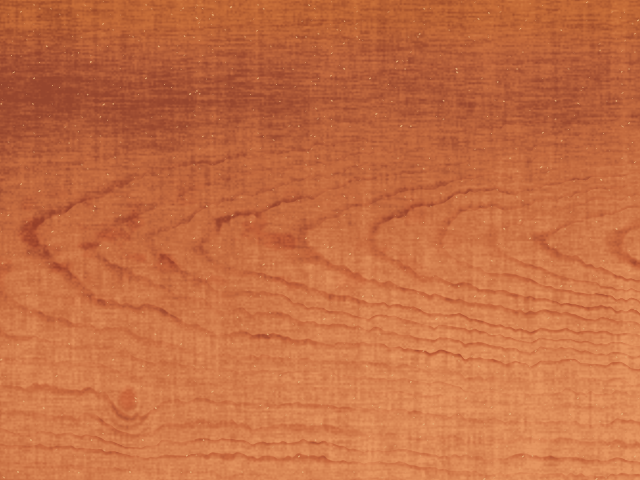
This texture is drawn by a Shadertoy shader. Its source:

```glsl
// Sawn softwood board: cathedral growth rings open to the right, straight grain
// and a small knot lie below, and a dark dusty band crosses the top.
// Rings are bands of a warped cone field; fibres and saw marks are stretched noise.

#define DARK vec3(0.59, 0.275, 0.18)
#define MID vec3(0.775, 0.425, 0.25)
#define LIGHT vec3(0.90, 0.59, 0.38)
#define DUST vec3(0.90, 0.68, 0.46)
#define RING_DENSITY 28.0
#define APEX_DENSITY 7.2
#define AXIS_Y 0.495
#define RING_DEPTH 0.36
#define SAW_DEPTH 0.16
#define WEAVE_DEPTH 0.30
#define SPECKLE_DEPTH 0.19
#define KNOT vec2(0.266, 0.170)

float hash(vec2 p) {
    return fract(sin(dot(p, vec2(127.1, 311.7))) * 43758.5453);
}

float noise(vec2 p) {
    vec2 i = floor(p), f = fract(p);
    f = f * f * (3.0 - 2.0 * f);
    return mix(mix(hash(i), hash(i + vec2(1, 0)), f.x),
               mix(hash(i + vec2(0, 1)), hash(i + vec2(1, 1)), f.x), f.y);
}

float fbm(vec2 p) {
    float sum = 0.0, amp = 0.5;
    for (int i = 0; i < 4; i++) {
        sum += amp * noise(p);
        p = p * 2.03 + 17.3;
        amp *= 0.5;
    }
    return sum / 0.9375;
}

float bump(float x, float width) {
    return exp(-x * x / (width * width));
}

// Ring count outward from the cathedral axis, bent around the knot.
float ringField(vec2 p) {
    vec2 k = p - KNOT;
    p.y += 0.045 * bump(k.x, 0.06) * bump(k.y + 0.045, 0.06);
    p.y += 0.024 * (fbm(p * vec2(4.0, 6.0)) - 0.5);
    p.y += 0.010 * (noise(p * vec2(38.0, 9.0)) - 0.5);
    p.y += 0.007 * (noise(p * vec2(95.0, 22.0) + 5.0) - 0.5);
    float dy = p.y - AXIS_Y;
    float lean = mix(1.4, APEX_DENSITY, bump(dy, 0.20));
    float n = RING_DENSITY * sqrt(dy * dy + 0.0081) - lean * (p.x - 0.5);
    n += 0.8 * (fbm(p * vec2(9.0, 14.0)) - 0.5) + 20.0;
    return n + 0.6 * noise(vec2(n * 0.7, 3.0));
}

// Thin inner edge with a short outward fade, broken and uneven along its length.
float ringLine(float n, vec2 p) {
    float f = fract(n);
    float line = smoothstep(0.0, 0.10, f) * (1.0 - smoothstep(0.10, 0.42, f));
    float strength = 0.25 + 0.75 * hash(vec2(floor(n), 7.0));
    float broken = (0.3 + 1.1 * noise(p * vec2(9.0, 18.0))) * (0.6 + 0.8 * noise(p * vec2(70.0, 40.0)));
    return line * strength * broken;
}

// Pale irregular dust grains, at most one per cell.
float dust(vec2 p, float density, float cells) {
    vec2 id = floor(p * cells);
    vec2 jitter = vec2(hash(id + 3.1), hash(id + 8.7)) * 0.5 + 0.25;
    vec2 d = (fract(p * cells) - jitter) / cells;
    d.x += d.y * (hash(id + 1.9) - 0.5) * 2.0;
    float radius = mix(0.0007, 0.0022, pow(hash(id + 5.5), 2.0));
    float soft = 0.6 / iResolution.y;
    float grain = 1.0 - smoothstep(radius - soft, radius + soft, length(d));
    return step(hash(id), density) * grain * (0.35 + 0.6 * hash(id + 6.3));
}

void mainImage(out vec4 fragColor, in vec2 fragCoord) {
    vec2 p = fragCoord / iResolution.y;
    float top = smoothstep(0.48, 0.80, p.y);

    // Broad light: pale below, dark band near the top
    float tone = mix(0.38, 0.79, 1.0 - smoothstep(0.18, 0.82, p.y));
    tone -= 0.24 * bump(p.y - 0.80, 0.10) * (1.15 - 0.6 * p.x);
    tone += 0.15 * (p.x - 0.6) * (1.0 - 0.5 * top);
    tone += 0.18 * (fbm(p * vec2(2.5, 5.0) + 9.0) - 0.5);

    // Growth rings, faint under the dark band
    float ring = ringLine(ringField(p), p) * mix(1.0, 0.25, smoothstep(0.45, 0.72, p.y));
    tone -= RING_DEPTH * ring;

    // Reddish patches along the cathedral axis
    float patches = smoothstep(0.58, 0.78, fbm(p * vec2(15.0, 22.0) + 2.0));
    patches *= bump(p.y - AXIS_Y, 0.09) * (1.0 - smoothstep(0.6, 1.1, p.x));
    tone -= 0.18 * patches;

    // Knot: small rings above a shaded hollow
    vec2 k = p - KNOT;
    float knotDist = length(k * vec2(1.1, 0.9)) + 0.006 * (noise(p * 60.0) - 0.5);
    float core = 1.0 - smoothstep(0.010, 0.028, knotDist);
    float knotRing = 0.5 + 0.5 * cos(knotDist * 420.0);
    float hollow = bump(k.x - 0.002, 0.045) * bump(k.y + 0.045, 0.045);
    float arcs = 0.6 + 0.4 * sin(length(k * vec2(1.3, 1.0)) * 330.0);
    tone -= core * (0.06 + 0.16 * knotRing) + 0.32 * hollow * arcs;

    // Long fibres
    float fibre = noise(p * vec2(14.0, 190.0)) + noise(p * vec2(50.0, 260.0)) - 1.0;
    tone += fibre * mix(0.13, 0.19, top);

    // Vertical saw marks, fine weave and speckle
    float saw = noise(vec2(p.x * 26.0, p.y * 0.8)) * noise(vec2(p.x * 90.0, p.y * 2.0));
    tone += SAW_DEPTH * (saw - 0.25) * (0.5 + noise(p * vec2(5.0, 30.0)));
    float weave = noise(p * vec2(170.0, 24.0)) - 0.5;
    tone += WEAVE_DEPTH * weave * noise(p * vec2(12.0, 90.0)) * (1.0 - 0.35 * top);
    tone += SPECKLE_DEPTH * (noise(p * 230.0) - 0.5);

    // Colour ramp with redder rings and an amber upper edge
    tone = clamp(tone, 0.0, 1.0);
    vec3 col = mix(DARK, MID, smoothstep(0.0, 0.5, tone) * 0.5 + min(tone, 0.5));
    col = mix(col, LIGHT, max(tone - 0.5, 0.0) * 2.0);
    col *= mix(vec3(1.0), vec3(1.0, 0.91, 0.90), clamp(ring * 0.6 + patches + core, 0.0, 1.0));
    col *= mix(vec3(1.0), vec3(1.0, 1.0, 0.88), smoothstep(0.86, 0.98, p.y));

    // Dust, gathered along saw marks
    float density = top * (0.004 + 0.14 * smoothstep(0.3, 0.75, saw)) + 0.0006;
    float grains = max(dust(p, density, 90.0), dust(p + 3.7, density, 150.0));
    col = mix(col, DUST, grains);

    fragColor = vec4(col, 1.0);
}
```
